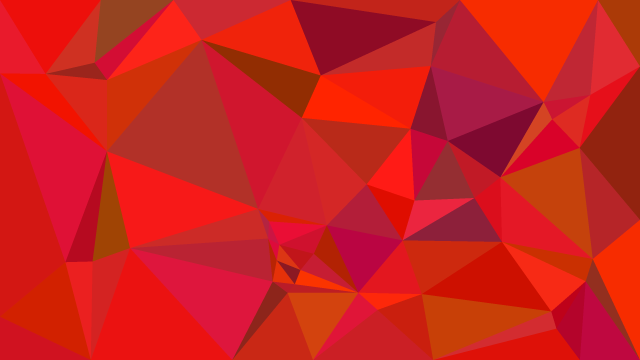
Give the GLSL for this background, as a Shadertoy shader.

```glsl
#define COUNT 60
#define BORDER 18
#define SEED 71u
#define SCATTER 0.3
#define FOCUS vec2(0.5, 0.23)
#define PULL 0.72
#define SPREAD vec3(0.11, 0.085, 0.08)
#define MAX_STEPS 40
#define SUBSAMPLES 4

const vec3 PALETTE[6] = vec3[6](
    vec3(0.81, 0.09, 0.18), vec3(0.91, 0.13, 0.05), vec3(0.76, 0.19, 0.08),
    vec3(0.63, 0.20, 0.07), vec3(0.52, 0.12, 0.15), vec3(0.73, 0.10, 0.31));
const float SHARE[6] = float[6](0.34, 0.27, 0.18, 0.08, 0.07, 0.06);

vec2 points[COUNT];

uint scramble(uint n) {
    n = n * 747796405u + 2891336453u;
    n = ((n >> ((n >> 28) + 4u)) ^ n) * 277803737u;
    return (n >> 22) ^ n;
}

float random(uint n) { return float(scramble(n) & 0xFFFFu) / 65535.0; }

float cross2(vec2 a, vec2 b) { return a.x * b.y - a.y * b.x; }

// Corners first, then points along the sides, then the interior
vec2 meshPoint(int i) {
    if (i < 4) return vec2(i == 1 || i == 2, i >= 2);
    uint id = uint(i) * 2u + SEED * 131u;
    vec2 r = vec2(random(id), random(id + 1u));
    int k = i - 4;
    float side = float(k % 2), along = 0.15 + 0.7 * r.x;
    if (k < 10) return vec2((float(k / 2) + along) / 5.0, side);
    if (i < BORDER) return vec2(side, (float((k - 10) / 2) + along) / 2.0);
    vec2 p = 0.06 + 0.88 * fract(float(i) * vec2(0.7549, 0.5698) + SCATTER * r);
    return i % 4 == 0 ? mix(p, FOCUS, PULL) : p;
}

vec3 barycentric(vec2 p, vec2 a, vec2 b, vec2 c) {
    vec2 u = b - a, v = c - a, w = p - a;
    vec2 st = vec2(cross2(w, v), cross2(u, w)) / cross2(u, v);
    return vec3(1.0 - st.x - st.y, st);
}

// Circumcentre relative to the first corner
vec2 centreOffset(vec2 u, vec2 v) {
    float uu = dot(u, u), vv = dot(v, v);
    return vec2(v.y * uu - u.y * vv, u.x * vv - v.x * uu) / (2.0 * cross2(u, v));
}

// Delaunay triangle around p: swap in the point deepest inside the
// circumcircle, always keeping p enclosed, until the circle is empty
ivec3 triangleAt(vec2 p, float aspect) {
    ivec3 tri = p.x < p.y * aspect ? ivec3(0, 2, 3) : ivec3(0, 1, 2);
    for (int n = 0; n < MAX_STEPS; n++) {
        vec2 a = points[tri.x], b = points[tri.y], c = points[tri.z];
        vec2 centre = centreOffset(b - a, c - a);
        int deepest = -1;
        float lowest = -1e-5;
        for (int i = 0; i < COUNT; i++) {
            vec2 q = points[i] - a;
            float power = dot(q, q - 2.0 * centre);
            if (power < lowest && !any(equal(tri, ivec3(i)))) {
                lowest = power;
                deepest = i;
            }
        }
        if (deepest < 0) break;
        vec3 inside = barycentric(p, a, b, c);
        vec3 entering = barycentric(points[deepest], a, b, c);
        vec3 ratio = mix(vec3(1e9), inside / entering, greaterThan(entering, vec3(1e-6)));
        if (ratio.x <= min(ratio.y, ratio.z)) tri.x = deepest;
        else if (ratio.y <= ratio.z) tri.y = deepest;
        else tri.z = deepest;
    }
    return tri;
}

// Distance from p to the nearest edge of its triangle
float edgeDistance(vec2 p, ivec3 tri) {
    vec2 a = points[tri.x], b = points[tri.y], c = points[tri.z];
    vec3 d = vec3(cross2(normalize(b - a), p - a),
                  cross2(normalize(c - b), p - b),
                  cross2(normalize(a - c), p - c));
    d = abs(d);
    return min(d.x, min(d.y, d.z));
}

// Flat colour, independent of the corner order
vec3 triangleColor(ivec3 tri) {
    uvec3 id = uvec3(tri) + SEED * 977u;
    uint key = scramble(id.x) + scramble(id.y) + scramble(id.z);
    float pick = random(key);
    int k = 0;
    while (k < 5 && pick > SHARE[k]) pick -= SHARE[k++];
    vec3 r = vec3(random(key + 1u), random(key + 2u), random(key + 3u));
    return clamp(PALETTE[k] + SPREAD * (2.0 * r - 1.0), 0.0, 1.0);
}

void mainImage(out vec4 fragColor, in vec2 fragCoord) {
    float aspect = iResolution.x / iResolution.y, pixel = 1.0 / iResolution.y;
    for (int i = 0; i < COUNT; i++) points[i] = meshPoint(i) * vec2(aspect, 1.0);

    vec2 p = fragCoord * pixel;
    ivec3 tri = triangleAt(p, aspect);
    vec3 color = triangleColor(tri);

    // Supersample only where an edge crosses the pixel
    if (edgeDistance(p, tri) < 0.75 * pixel) {
        color = vec3(0.0);
        for (int s = 0; s < SUBSAMPLES * SUBSAMPLES; s++) {
            vec2 cell = vec2(s % SUBSAMPLES, s / SUBSAMPLES) + 0.5;
            vec2 q = p + (cell / float(SUBSAMPLES) - 0.5) * pixel;
            color += triangleColor(triangleAt(q, aspect));
        }
        color /= float(SUBSAMPLES * SUBSAMPLES);
    }
    fragColor = vec4(color, 1.0);
}
```
